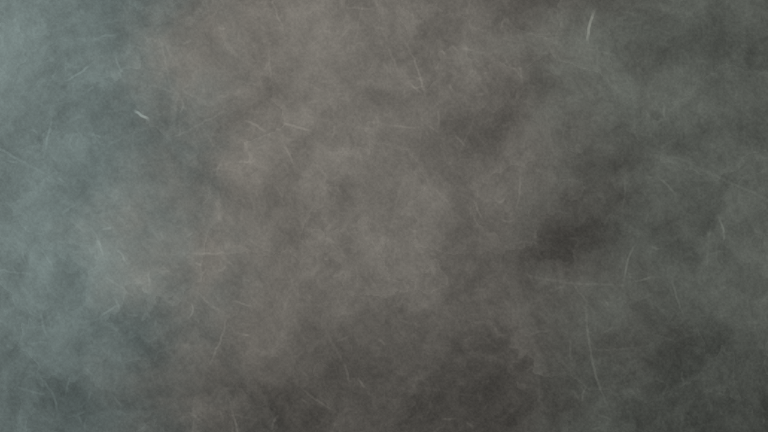
This texture is drawn by a Shadertoy shader. Its source:

```glsl
// Worn grey suede with scuffed mottling, cool side light and faint scratches.

const vec3 WARM_TINT  = vec3(1.03, 1.00, 0.945);
const vec3 COOL_TINT  = vec3(0.92, 1.025, 1.01);
const vec3 GREEN_TINT = vec3(0.975, 1.015, 0.955);

float hash(vec2 p) {
    vec3 q = fract(p.xyx * 0.1031);
    q += dot(q, q.yzx + 33.33);
    return fract((q.x + q.y) * q.z);
}

vec2 hash2(vec2 p) {
    return vec2(hash(p), hash(p + 57.3));
}

mat2 rotation(float angle) {
    float c = cos(angle), s = sin(angle);
    return mat2(c, s, -s, c);
}

float noise(vec2 p) {
    vec2 i = floor(p), f = fract(p);
    f = f * f * (3.0 - 2.0 * f);
    return mix(mix(hash(i), hash(i + vec2(1, 0)), f.x),
               mix(hash(i + vec2(0, 1)), hash(i + vec2(1, 1)), f.x), f.y);
}

// Layered noise, centred on zero
float fbm(vec2 p, float gain) {
    float sum = 0.0, amp = 0.5;
    for (int i = 0; i < 6; i++) {
        sum += amp * (noise(p) - 0.5);
        p = rotation(0.65) * p * 2.03 + 19.7;
        amp *= gain;
    }
    return sum;
}

// Rubbed edges: crisp on one side, fading out on the other
float rubbedEdge(vec2 p, float fade) {
    float f = fbm(p, 0.5);
    return smoothstep(-0.006, 0.008, f) * exp(-max(f, 0.0) / fade);
}

// Scattered, slightly bent strokes, one candidate per grid cell
float scratches(vec2 p, float cells, float width, float density, float seed) {
    float sum = 0.0, pixel = 1.0 / iResolution.y;
    vec2 home = floor(p * cells);
    for (int y = -1; y <= 1; y++)
    for (int x = -1; x <= 1; x++) {
        vec2 id = home + vec2(x, y) + seed;
        vec2 shape = hash2(id + 11.0), style = hash2(id + 31.0);
        vec2 centre = (id - seed + hash2(id)) / cells;
        vec2 q = rotation(shape.x * 2.6 - 0.6) * (p - centre);
        float along = q.x * cells / mix(0.2, 0.8, shape.y * shape.y);
        float bend = (style.x - 0.5) * 0.16 / cells * along * along;
        float wobble = (noise(q.xx * 60.0 + id) - 0.5) * 0.004;
        float line = 1.0 - smoothstep(width * 0.3, width + pixel, abs(q.y + bend + wobble));
        float taper = 1.0 - smoothstep(0.3, 1.0, abs(along));
        sum += line * taper * step(style.y, density) * mix(0.35, 1.0, hash(id + 71.0));
    }
    return sum;
}

// Broad light: bright left, dim right and lower edge, one shadowed patch
float lighting(vec2 p, float aspect) {
    float x = p.x / aspect;
    float light = 0.384 + 0.088 * exp(-16.0 * x * x);
    light -= 0.045 * smoothstep(0.5, 1.0, x);
    light -= 0.095 * (1.0 - smoothstep(0.0, 0.38, p.y));
    light += 0.025 * exp(-7.0 * dot(p - vec2(0.9, 0.6), p - vec2(0.9, 0.6)));
    vec2 patchPos = rotation(-0.2) * (p - vec2(aspect * 0.73, 0.44)) * vec2(5.0, 9.0);
    return light - 0.06 * exp(-dot(patchPos, patchPos));
}

void mainImage(out vec4 fragColor, in vec2 fragCoord) {
    vec2 p = fragCoord / iResolution.y;
    float aspect = iResolution.x / iResolution.y;
    float x = p.x / aspect;

    // Mottled nap, from broad clouds down to fine scuffing
    vec2 warp = vec2(fbm(p * 5.0 + 4.0, 0.55), fbm(p * 5.0 + 27.0, 0.55));
    vec2 bent = p + warp * 0.12;
    float clouds = fbm(bent * 4.5 + 8.0, 0.58);
    float blotches = fbm(bent * 11.0 + 63.0, 0.62);
    float smears = fbm(rotation(-0.8) * bent * vec2(9.0, 24.0), 0.6);
    float scuffs = fbm(rotation(0.9) * p * vec2(30.0, 65.0) + 90.0, 0.7);
    float grain = noise(p * 170.0) + noise(p * 290.0 + 5.0) - 1.0;

    float tone = lighting(p, aspect);
    tone += 0.15 * clouds + 0.085 * blotches + 0.05 * smears;
    tone += 0.04 * scuffs + 0.026 * grain;

    // Worn marks, patchy in strength
    float wear = smoothstep(-0.12, 0.2, fbm(p * 6.0 + 41.0, 0.55));
    tone += 0.040 * wear * rubbedEdge(bent * 4.0 + 13.0, 0.05);
    tone += 0.030 * (1.0 - wear) * rubbedEdge(rotation(1.9) * bent * 6.0 + 77.0, 0.04);
    float marks = 0.065 * scratches(p, 3.5, 0.0024, 0.75, 3.0)
                + 0.060 * scratches(p, 8.0, 0.0020, 0.60, 140.0)
                + 0.050 * scratches(p, 17.0, 0.0022, 0.45, 210.0)
                + 0.030 * scratches(p, 4.0, 0.0100, 0.60, 260.0);
    tone += marks * mix(0.3, 1.0, wear);
    tone += 0.20 * scratches(p, 9.0, 0.0030, 0.025, 390.0);

    // Tint follows the light, loosened by the clouds
    float drift = x + 0.25 * clouds;
    vec3 tint = mix(COOL_TINT, WARM_TINT, smoothstep(0.06, 0.38, drift));
    tint = mix(tint, GREEN_TINT, smoothstep(0.6, 0.9, drift));
    fragColor = vec4(clamp(tone * tint, 0.0, 1.0), 1.0);
}
```
